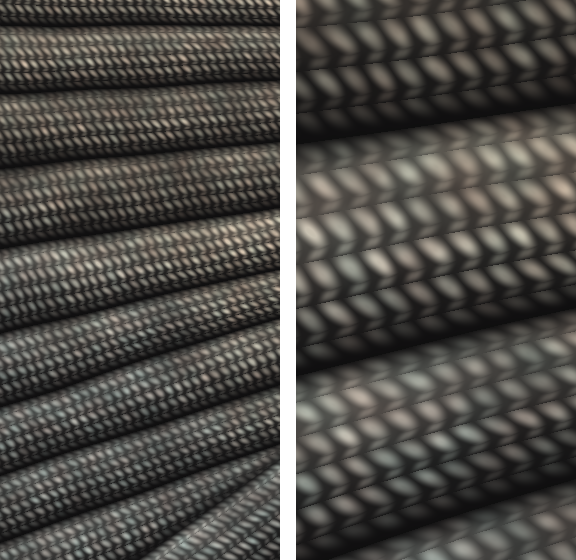
Left: the whole. Right: its middle third, enlarged.
Give the GLSL for this texture, as a Shadertoy shader.

```glsl
// A stack of dark braided cords that fans out toward the left.
// Each cord is a shaded band with rows of bright slanted beads, joined by dim
// strands that lean back; one steeper cord lies over the lower right corner.

const float PI = 3.14159265;
const float FIRST_GAP = 0.091;      // depth of the first gap, in canvas widths
const float CORD_LEFT = 0.268;      // cord thickness at the left side
const float FAN = 0.052;            // thickness lost toward the right side
const float UNEVEN = 0.11;          // slow change of thickness down the stack
const float PINCH = 0.28;           // extra squeeze of one cord at the right
const float PINCH_DEPTH = 5.0;      // where in the stack that squeeze sits
const float WOBBLE = 0.05;          // waviness of the cord edges
const float STITCHES = 30.0;        // beads across the canvas
const float ROWS = 6.0;             // bead rows per cord
const float BEAD = 0.68;            // share of a row taken by the bead
const float SLANT = 0.7;            // lean of a bead, in bead spacings
const float STRAND = 0.5;           // brightness of the joining strands
const vec2 TOP_CORD_START = vec2(0.495, 2.0);
const vec2 TOP_CORD_DIR = vec2(0.814, -0.581);
const float TOP_CORD_WIDTH = 0.32;
const vec3 WARM_FIBRE = vec3(0.61, 0.575, 0.515);
const vec3 COOL_FIBRE = vec3(0.53, 0.535, 0.515);
const vec3 GAP_COLOUR = vec3(0.06, 0.057, 0.06);

float hash(vec2 p) {
    vec3 q = fract(vec3(p.xyx) * 0.1031);
    q += dot(q, q.yzx + 33.33);
    return fract((q.x + q.y) * q.z);
}

vec2 gradient(vec2 cell) {
    float angle = 2.0 * PI * hash(cell);
    return vec2(cos(angle), sin(angle));
}

// Gradient noise, about -0.7 to 0.7
float noise(vec2 p) {
    vec2 i = floor(p), f = fract(p);
    vec2 w = f * f * f * (f * (f * 6.0 - 15.0) + 10.0);
    vec2 e = vec2(0.0, 1.0);
    float a = dot(gradient(i), f);
    float b = dot(gradient(i + e.yx), f - e.yx);
    float c = dot(gradient(i + e.xy), f - e.xy);
    float d = dot(gradient(i + e.yy), f - e.yy);
    return mix(mix(a, b, w.x), mix(c, d, w.x), w.y);
}

// Brightness of one cord; across runs from 0 at its upper edge to 1 below
float braid(float along, float across, float id) {
    // Rows crowd together where the round cord turns away
    float turned = acos(clamp(1.0 - 2.0 * across, -1.0, 1.0)) / PI;
    float rowPos = ROWS * mix(across, turned, 0.35);
    float row = floor(rowPos), f = fract(rowPos);

    // Beads lean one way; strands lead back to the staggered next row
    float toStrand = clamp((f - BEAD) / (1.0 - BEAD), 0.0, 1.0);
    float shift = 0.5 * row - SLANT * min(f / BEAD, 1.0) + (SLANT - 0.5) * toStrand;
    float column = along * STITCHES + shift + hash(vec2(id, 3.0));
    column += 0.25 * noise(vec2(along * 9.0, rowPos * 0.5 + id * 11.0));
    float sideways = fract(column) - 0.5;

    // Teardrop, heavy at its upper end
    float halfWidth = mix(0.52, 0.36, f);
    vec2 q = vec2(sideways / halfWidth, (f - 0.5 * BEAD) / (0.72 * BEAD));
    float bead = smoothstep(1.2, 0.1, length(q));
    bead *= 0.85 + 0.4 * hash(vec2(floor(column) + 50.0, row + id * 17.0 + 90.0));
    float strand = STRAND * smoothstep(0.45, 0.05, abs(sideways)) * sin(PI * toStrand);
    float stitch = max(bead, strand);

    // Lit from above: pale upper flank, crisp beads on black below
    float ground = mix(0.46, 0.12, smoothstep(0.1, 0.8, across));
    float light = smoothstep(-0.03, 0.13, across);
    light *= mix(1.0, 0.5, smoothstep(0.5, 0.95, across));
    light *= smoothstep(1.0, 0.83, across);
    return light * mix(ground, 1.0, stitch);
}

void mainImage(out vec4 fragColor, in vec2 fragCoord) {
    // Canvas widths, measured down from the upper left
    vec2 p = vec2(fragCoord.x, iResolution.y - fragCoord.y) / iResolution.x;

    // Fanned stack
    float depth = (p.y - FIRST_GAP) / (CORD_LEFT - FAN * p.x);
    float fromPinch = depth - PINCH_DEPTH;
    depth += UNEVEN * sin(1.05 * depth);
    depth += PINCH * p.x * exp(-1.5 * fromPinch * fromPinch);
    depth += WOBBLE * noise(vec2(p.x * 2.5, depth * 0.8 + 20.0));
    float id = floor(depth) + 5.0;
    float level = braid(p.x, fract(depth), id);
    level *= 0.9 + 0.25 * hash(vec2(id, 8.0));

    // Steep cord on top, with a shadow above and a bright beaded edge
    vec2 local = p - TOP_CORD_START;
    float side = dot(local, vec2(-TOP_CORD_DIR.y, TOP_CORD_DIR.x));
    float along = dot(local, TOP_CORD_DIR);
    float overlay = braid(along, clamp(side / TOP_CORD_WIDTH, 0.0, 1.0), 30.0);
    overlay *= 1.0 + 0.7 * smoothstep(0.06, 0.03, side);
    float pixel = 1.0 / iResolution.x;
    level *= mix(1.0, 0.35, smoothstep(-0.06, 0.0, side));
    level = mix(level, overlay, smoothstep(-pixel, pixel, side));

    // Worn patches and fine fibre grain
    level *= 1.0 + 0.4 * noise(p * vec2(4.0, 7.0)) + 0.2 * noise(p * 45.0 + 7.0);

    // Warm at the upper right, cool at the lower left
    float cool = smoothstep(0.35, 1.3, p.y - 0.55 * p.x + 0.3 * noise(p * 3.0 + 40.0));
    vec3 fibre = mix(WARM_FIBRE, COOL_FIBRE, cool);
    fibre += 0.05 * noise(p * 16.0 + 60.0) * vec3(1.0, -0.3, -0.4);
    fragColor = vec4(mix(GAP_COLOUR, fibre, clamp(level, 0.0, 1.4)), 1.0);
}
```
